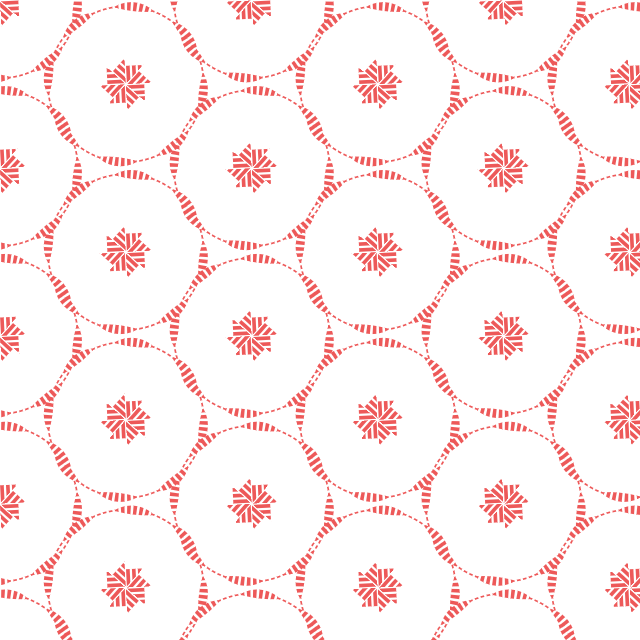
Give the GLSL for this pattern, as a Shadertoy shader.

```glsl
// Staggered lattice of striped eight-armed pinwheels inside dashed rings.
// Each ring swells into eight lens-shaped beads; two interleaved rectangular
// lattices are evaluated as distance functions and joined.

const vec3 PAPER = vec3(1.0);
const vec3 INK = vec3(0.93, 0.35, 0.35);

const vec2 CELL = vec2(0.3935, 0.2622);      // repeat of one lattice
const vec2 ORIGIN = vec2(0.1966, 0.0818);    // centre of one motif

const float STAR_APOTHEM = 0.0287;
const float STAR_TILT = 0.05;
const float STRIPE_PERIOD = 0.0092;
const float STRIPE_FILL = 0.62;

const float RING_RADIUS = 0.1217;
const float RING_HALF_WIDTH = 0.0013;        // between beads
const float BEAD_SWELL = 0.0056;             // added at bead centre
const float BEAD_HALF_ANGLE = 0.24;
const float BEAD_PHASE = -0.11;
const float DASHES = 80.0;
const float DASH_FILL = 0.58;

const float TAU = 6.2831853;
const float OCTANT = TAU / 8.0;

// Signed distance to evenly spaced bars, with gaps centred on multiples of period
float bars(float x, float period, float fill) {
    return (abs(fract(x / period) - 0.5) - 0.5 * fill) * period;
}

// Eight wedges, each hatched parallel to one of its sides
float pinwheel(vec2 p) {
    float angle = atan(p.y, p.x) - STAR_TILT;
    float local = ceil(angle / OCTANT) * OCTANT - angle;
    vec2 q = length(p) * vec2(cos(local), sin(local));
    float wedge = max(q.x - STAR_APOTHEM, (q.y - q.x) * 0.7071);
    return max(wedge, bars(q.y, STRIPE_PERIOD, STRIPE_FILL));
}

// Radially dashed circle with eight swollen beads
float beadedRing(vec2 p) {
    float r = length(p);
    float angle = atan(p.y, p.x);
    float turn = (angle - BEAD_PHASE) / OCTANT;
    float offset = (turn - round(turn)) * OCTANT / BEAD_HALF_ANGLE;
    float halfWidth = RING_HALF_WIDTH + BEAD_SWELL * max(0.0, 1.0 - offset * offset);
    float dash = bars(angle, TAU / DASHES, DASH_FILL) * r;
    return max(abs(r - RING_RADIUS) - halfWidth, dash);
}

// Motif repeated on a rectangular lattice
float lattice(vec2 p) {
    p -= CELL * round(p / CELL);
    return min(pinwheel(p), beadedRing(p));
}

void mainImage(out vec4 fragColor, in vec2 fragCoord) {
    float pixel = 1.0 / iResolution.y;
    vec2 p = fragCoord * pixel - ORIGIN;

    // Second lattice sits in the middle of the first
    float d = min(lattice(p), lattice(p - 0.5 * CELL));

    float ink = clamp(0.5 - d / pixel, 0.0, 1.0);
    fragColor = vec4(mix(PAPER, INK, ink), 1.0);
}
```
